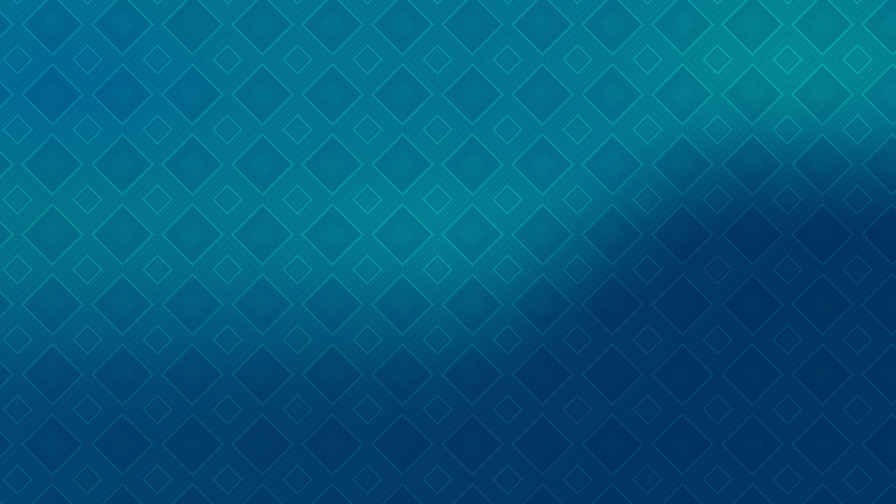
This background is drawn by a WebGL 1 fragment shader. Its source:

```glsl
precision highp float;
// Nested diamond lattice in fine teal lines over a soft teal-to-navy gradient.
uniform vec2 u_resolution;

const float ROWS = 7.2;                      // lattice cells per canvas height
const vec2 LATTICE_OFFSET = vec2(0.75, 0.85);
const float LARGE_EDGE = 0.43;               // large diamond radius, in cells
const float SMALL_EDGE = 0.80;               // small diamond edge, from the large centre
const float LINE_WIDTH = 0.018;
const float FINE_WIDTH = 0.012;

float hash(vec2 p) {
  return fract(sin(dot(p, vec2(127.1, 311.7))) * 43758.5453);
}

float glow(vec2 p, vec2 center, vec2 size) {
  vec2 d = (p - center) / size;
  return exp(-dot(d, d));
}

// Box-filtered coverage of a line at a given diamond radius
float ringLine(float dist, float radius, float width, float pixel) {
  float d = abs(dist - radius) * 0.7071;
  float outer = clamp(0.5 + (0.5 * width - d) / pixel, 0.0, 1.0);
  float inner = clamp(0.5 - (0.5 * width + d) / pixel, 0.0, 1.0);
  return outer - inner;
}

// Coverage of the area with dist below the radius
float fillInside(float dist, float radius, float pixel) {
  return clamp(0.5 + (radius - dist) * 0.7071 / pixel, 0.0, 1.0);
}

vec3 backdrop(vec2 p, float aspect) {
  float x = p.x * 1.7778 / aspect;
  vec2 q = vec2(x, p.y);

  // Upper water with brighter and bluer patches
  vec3 upper = vec3(0.01, 0.445, 0.565);
  upper = mix(upper, vec3(0.0, 0.385, 0.58), 0.8 * glow(q, vec2(0.12, 0.83), vec2(0.26, 0.16)));
  upper = mix(upper, vec3(0.01, 0.445, 0.53), 0.8 * glow(q, vec2(0.1, 0.55), vec2(0.4, 0.15)));
  upper = mix(upper, vec3(0.01, 0.52, 0.57), glow(q, vec2(1.57, 0.9), vec2(0.32, 0.2)));
  upper = mix(upper, vec3(0.01, 0.50, 0.57), 0.8 * glow(q, vec2(0.85, 0.54), vec2(0.28, 0.15)));

  // Deep lower part, darkest at the right
  float depth = clamp(0.55 * x + 0.35 - 0.5 * p.y, 0.0, 1.0);
  vec3 lower = mix(vec3(0.01, 0.29, 0.47), vec3(0.005, 0.205, 0.38), depth);

  // Boundary climbs toward the right
  float rise = smoothstep(0.84, 1.5, x);
  float edge = mix(0.36, 0.68, rise);
  float softness = mix(0.22, 0.165, rise);
  return mix(lower, upper, smoothstep(edge - softness, edge + softness, p.y));
}

// Faint line work: x is line strength, y is fill shade
vec2 diamondPattern(float dist, float pixel) {
  float lines = ringLine(dist, LARGE_EDGE, LINE_WIDTH, pixel);
  lines += ringLine(dist, SMALL_EDGE, LINE_WIDTH, pixel);

  // Nested bands around the small diamond, alternately strong and weak
  for (int i = 0; i < 5; i++) {
    float k = float(i);
    float strength = 0.2 + 0.3 * mod(k, 2.0);
    lines += strength * ringLine(dist, 0.49 + 0.06 * k, FINE_WIDTH, pixel);
  }
  // Small rings at both kinds of centre
  for (int i = 0; i < 3; i++) {
    float radius = 0.04 + 0.06 * float(i);
    lines += 0.4 * ringLine(dist, radius, FINE_WIDTH, pixel);
    lines += 0.4 * ringLine(1.0 - dist, radius * 0.75, FINE_WIDTH, pixel);
  }

  // Large fill, the darker bands beside it and the small fill
  float shade = fillInside(dist, LARGE_EDGE, pixel);
  shade += 0.5 * (fillInside(dist, 0.73, pixel) - fillInside(dist, 0.49, pixel));
  shade += 0.55 * fillInside(1.0 - dist, 1.0 - SMALL_EDGE, pixel);
  return vec2(lines, shade);
}

void main() {
  vec2 p = gl_FragCoord.xy / u_resolution.y;
  float aspect = u_resolution.x / u_resolution.y;
  float pixel = ROWS / u_resolution.y;

  // Diamond distance is 0 at large centres and 1 at small centres
  vec2 grid = p * ROWS - LATTICE_OFFSET;
  vec2 local = abs(fract(grid + 0.5) - 0.5);
  float dist = local.x + local.y;
  vec2 pattern = diamondPattern(dist, pixel);

  vec3 color = backdrop(p, aspect) * vec3(1.0, 1.02, 1.01);
  color *= vec3(1.0) - vec3(0.0, 0.065, 0.035) * pattern.y;
  vec3 lineLight = vec3(0.02, 0.16, 0.09) * (0.3 + 1.4 * color.g);
  color += lineLight * pattern.x;

  // Fine grain hides banding
  color += (hash(gl_FragCoord.xy) - 0.5) / 255.0;
  gl_FragColor = vec4(clamp(color, 0.0, 1.0), 1.0);
}
```
